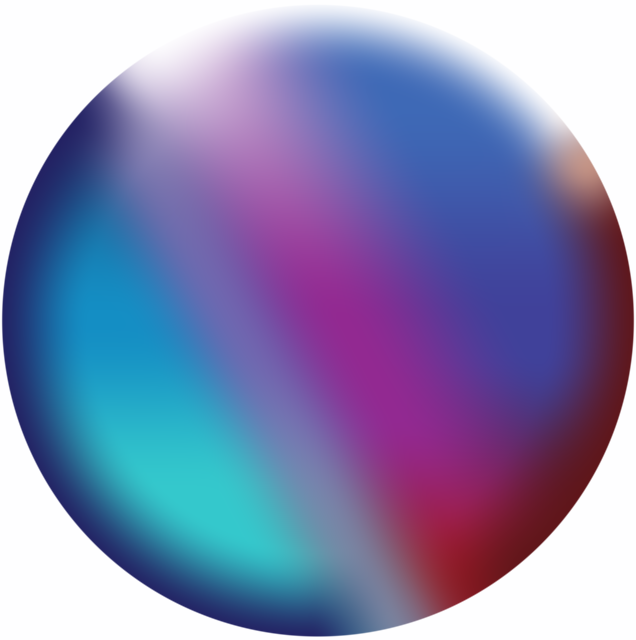
Write a Shadertoy shader that draws this background.

```glsl
// A glossy disc with slanted cyan, magenta and blue bands and a glowing rim.
#define RADIUS 0.4935
#define CENTER vec2(0.0, -0.001)
#define SLANT 0.53
#define CYAN_BAND -0.60
#define MAGENTA_BAND 0.08
#define BLUE_BAND 0.62
#define RIM_START 0.72
#define PAPER vec3(0.996, 0.996, 1.0)

vec3 rgb(float r, float g, float b) { return vec3(r, g, b) / 255.0; }

// Round falloff, 1 at zero distance.
float glow(float dist, float size) {
    float t = dist / size;
    return exp(-t * t);
}

// Vertical gradient of one band; the low colour enters below -lowStart.
vec3 ramp(vec3 top, vec3 mid, vec3 low, float y, float lowStart) {
    vec3 col = mix(mid, top, smoothstep(0.0, 0.7, y));
    return mix(col, low, smoothstep(lowStart, lowStart + 0.55, -y));
}

// Part of the rim around the given angle, limited by two cosines.
float arc(vec2 dir, float degrees, float cosOuter, float cosInner) {
    float a = radians(degrees);
    return smoothstep(cosOuter, cosInner, dot(dir, vec2(cos(a), sin(a))));
}

// Colour bands running from upper left to lower right.
vec3 bands(vec2 p) {
    float s = p.x + SLANT * p.y;
    vec3 cyan = ramp(rgb(28.0, 75.0, 125.0), rgb(20.0, 142.0, 196.0),
                     rgb(52.0, 200.0, 204.0), p.y, 0.0);
    vec3 lavender = ramp(rgb(130.0, 122.0, 175.0), rgb(130.0, 108.0, 178.0),
                         rgb(132.0, 140.0, 180.0), p.y, 0.1);
    vec3 magenta = ramp(rgb(172.0, 125.0, 188.0), rgb(146.0, 41.0, 145.0),
                        rgb(162.0, 25.0, 38.0), p.y, 0.3);
    vec3 blue = ramp(rgb(62.0, 105.0, 182.0), rgb(64.0, 65.0, 154.0),
                     rgb(92.0, 25.0, 45.0), p.y, 0.1);
    vec3 col = mix(cyan, magenta, smoothstep(CYAN_BAND, MAGENTA_BAND, s));
    col = mix(col, blue, smoothstep(MAGENTA_BAND, BLUE_BAND, s));
    return mix(col, lavender, 0.6 * glow(s + 0.28, 0.15));
}

// Pale haze, dark sides, white crown and warm glow.
vec3 shadeRim(vec3 col, vec2 p) {
    float r = length(p);
    vec2 dir = p / max(r, 0.001);
    float rim = smoothstep(RIM_START, 1.03, r);
    float haze = 0.75 * glow(length(p - vec2(-0.46, 0.83)), 0.25);
    col = mix(col, rgb(235.0, 225.0, 240.0), haze);
    col = mix(col, rgb(35.0, 32.0, 98.0), rim * arc(dir, 205.0, 0.17, 0.45));
    col = mix(col, rgb(95.0, 22.0, 25.0), rim * arc(dir, -15.0, 0.55, 0.85));
    col = mix(col, PAPER, rim * rim * arc(dir, 80.0, 0.58, 0.78));
    float warm = 0.8 * glow(length(p - vec2(0.86, 0.49)), 0.13);
    return mix(col, rgb(215.0, 160.0, 135.0), warm);
}

void mainImage(out vec4 fragColor, in vec2 fragCoord) {
    vec2 uv = (fragCoord - 0.5 * iResolution.xy) / iResolution.y;
    vec2 p = (uv - CENTER) / RADIUS;
    float edge = 1.0 / (iResolution.y * RADIUS);
    float disc = 1.0 - smoothstep(1.0 - edge, 1.0 + edge, length(p));
    vec3 col = mix(PAPER, shadeRim(bands(p), p), disc);
    fragColor = vec4(col, 1.0);
}
```
